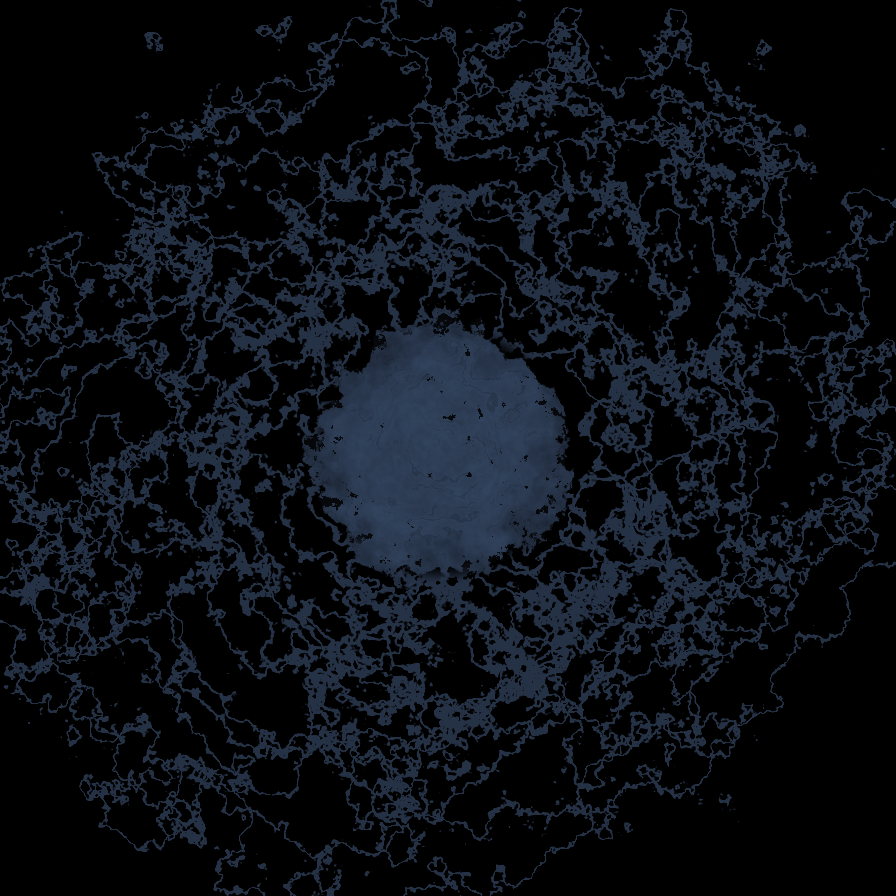
A WebGL 1 fragment shader for this background:

```glsl
precision highp float;
uniform vec2 u_resolution;

const vec3 FILAMENT_COLOR = vec3(0.146, 0.195, 0.275);
const vec3 CORE_COLOR = vec3(0.180, 0.243, 0.338);
const vec2 CENTER = vec2(-0.006, -0.004);
const float CORE_RADIUS = 0.141;
const int RING_COUNT = 10;

float hash(vec2 p) {
  vec3 q = fract(vec3(p.xyx) * 0.1031);
  q += dot(q, q.yzx + 33.33);
  return fract((q.x + q.y) * q.z);
}

float valueNoise(vec2 p) {
  vec2 cell = floor(p);
  vec2 f = fract(p);
  f = f * f * (3.0 - 2.0 * f);
  float low = mix(hash(cell), hash(cell + vec2(1.0, 0.0)), f.x);
  float high = mix(hash(cell + vec2(0.0, 1.0)), hash(cell + 1.0), f.x);
  return mix(low, high, f.y);
}

// Signed fractal noise with a rotated grid at every octave
float fbm(vec2 p, float persistence) {
  float sum = 0.0;
  float amplitude = 0.5;
  for (int i = 0; i < 6; i++) {
    sum += amplitude * (valueNoise(p) - 0.5);
    p = mat2(1.6, 1.2, -1.2, 1.6) * p + 17.3;
    amplitude *= persistence;
  }
  return sum;
}

// One crinkled contour around the center
float contour(vec2 p, float radius, float width, float roughness, vec2 seed) {
  float height = length(p) - radius + roughness * fbm(p * 12.0 + seed, 0.6);
  return 1.0 - smoothstep(width * 0.6, width * 1.3, abs(height));
}

// Nested contours, dense inside and open towards the outer edge
float filaments(vec2 p) {
  float stretch = 2.0 * p.x * p.y / max(dot(p, p), 0.0001);
  float cover = 0.0;
  for (int i = 0; i < RING_COUNT; i++) {
    float t = float(i) / float(RING_COUNT - 1);
    float radius = mix(0.18, 0.475, pow(t, 1.35)) + 0.03 * t * stretch;
    float width = mix(0.0075, 0.0054, t);
    float roughness = mix(0.27, 0.31, t);
    vec2 seed = vec2(31.7, 47.9) * (float(i) + 1.0);
    cover = max(cover, contour(p, radius, width, roughness, seed));
  }
  return cover;
}

// Disc with a ragged edge and small holes near its rim
float coreMask(vec2 p, float r) {
  float edge = r - CORE_RADIUS + 0.055 * fbm(p * 32.0 + 80.0, 0.6);
  float disc = 1.0 - smoothstep(-0.002, 0.002, edge);
  float rim = smoothstep(0.108, 0.145, r);
  float pores = smoothstep(0.07, 0.11, fbm(p * 75.0 + 140.0, 0.6) - 0.2 * (1.0 - rim));
  return disc * (1.0 - 0.85 * pores);
}

// Wrinkles that run around the center, and a mottled darker rim
vec3 coreColor(vec2 p, float r) {
  float warp = fbm(p * 26.0 + 55.0, 0.55);
  float wrinkle = sin(r * 300.0 + warp * 28.0);
  float patches = smoothstep(-0.1, 0.15, fbm(p * 38.0 + 9.0, 0.55));
  float crease = smoothstep(0.6, 1.0, wrinkle) * patches;
  float grain = fbm(p * 60.0 + 200.0, 0.6);
  float rim = smoothstep(0.095, 0.14, r + 0.08 * warp);
  vec3 base = mix(CORE_COLOR, FILAMENT_COLOR * 0.97, rim);
  return base * (1.0 + (0.18 + 0.3 * rim) * grain + 0.03 * wrinkle - 0.16 * crease);
}

void main() {
  float side = min(u_resolution.x, u_resolution.y);
  vec2 p = (gl_FragCoord.xy - 0.5 * u_resolution) / side - CENTER;
  float r = length(p);

  // Filaments thin out beneath the core rim
  float web = filaments(p) * smoothstep(0.125, 0.15, r);
  vec3 color = FILAMENT_COLOR * web;
  color = mix(color, coreColor(p, r), coreMask(p, r));
  gl_FragColor = vec4(color, 1.0);
}
```
